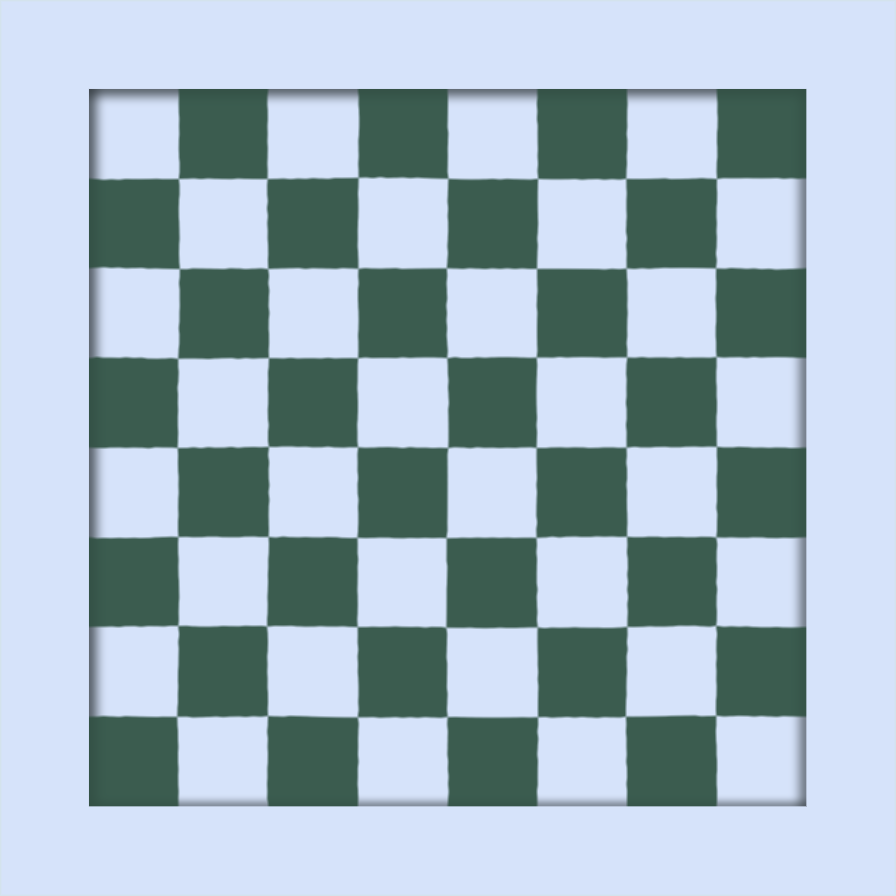
This pattern is drawn by a Shadertoy shader. Its source:

```glsl
// Eight by eight green and pale blue checkerboard sunk into a pale frame, with soft inner shadows.

float hash(vec2 p) {
    vec3 q = fract(p.xyx * vec3(0.1031, 0.1030, 0.0973));
    q += dot(q, q.yzx + 33.33);
    return fract((q.x + q.y) * q.z);
}

float noise(vec2 p) {
    vec2 i = floor(p), f = fract(p);
    f = f * f * (3.0 - 2.0 * f);
    return mix(mix(hash(i), hash(i + vec2(1, 0)), f.x),
               mix(hash(i + vec2(0, 1)), hash(i + 1.0), f.x), f.y);
}

// Sideways drift of one grid line: a slow bend plus small nicks
float lineWobble(float line, float along) {
    float bend = noise(vec2(line * 7.0, along * 0.9)) - 0.5;
    float nick = noise(vec2(line * 13.0 + 50.0, along * 12.0)) - 0.5;
    return 0.022 * bend + 0.010 * nick;
}

// Softened square wave of period 2, positive over the first unit
vec2 squareWave(vec2 x, float softness) {
    vec2 ramp = 0.5 - abs(mod(x + 0.5, 2.0) - 1.0);
    return clamp(ramp / softness, -1.0, 1.0);
}

// Shadow falling inward from one edge of the board
float edgeShadow(float depth, float width, float strength) {
    float fade = 1.0 - smoothstep(0.0, width, depth);
    return strength * fade * fade;
}

void mainImage(out vec4 fragColor, in vec2 fragCoord) {
    vec2 uv = fragCoord / iResolution.xy;
    vec3 paleBlue = vec3(0.84, 0.89, 0.98);
    vec3 green = vec3(0.23, 0.36, 0.31);

    // Board coordinates, one unit per square
    vec2 board = (uv - vec2(0.0992, 0.1)) / 0.1001;
    float pixel = 1.0 / (0.1001 * min(iResolution.x, iResolution.y));
    vec2 inset = min(board, 8.0 - board);
    float inside = min(inset.x, inset.y);

    // Checker with slightly uneven seams
    vec2 nearestLine = floor(board + 0.5);
    vec2 wobble = vec2(lineWobble(nearestLine.x, board.y),
                       lineWobble(nearestLine.y + 20.0, board.x));
    vec2 squares = clamp(board + wobble * smoothstep(0.0, 0.1, inside), 0.04, 7.96);
    vec2 wave = squareWave(squares, max(0.016, 0.75 * pixel));
    float dark = 0.5 + 0.5 * wave.x * wave.y;

    // Inner shadows, strong on pale squares and faint on green
    float lit = (1.0 - edgeShadow(board.x, 0.26, 0.72))
              * (1.0 - edgeShadow(8.0 - board.x, 0.24, 0.58))
              * (1.0 - edgeShadow(board.y, 0.17, 0.50))
              * (1.0 - edgeShadow(8.0 - board.y, 0.25, 0.70));
    vec3 pale = mix(vec3(0.20, 0.23, 0.25), paleBlue, lit);
    vec3 color = mix(pale, green * mix(0.85, 1.0, lit), dark);

    // Flat frame with a faint tint at the canvas rim
    float mask = smoothstep(-0.5 * pixel, 0.5 * pixel, inside);
    vec2 rim = min(uv, 1.0 - uv);
    float rimTint = 1.0 - smoothstep(0.0005, 0.0025, min(rim.x, rim.y));
    vec3 frame = mix(paleBlue, vec3(0.83, 0.89, 0.93), rimTint);
    fragColor = vec4(mix(frame, color, mask), 1.0);
}
```
